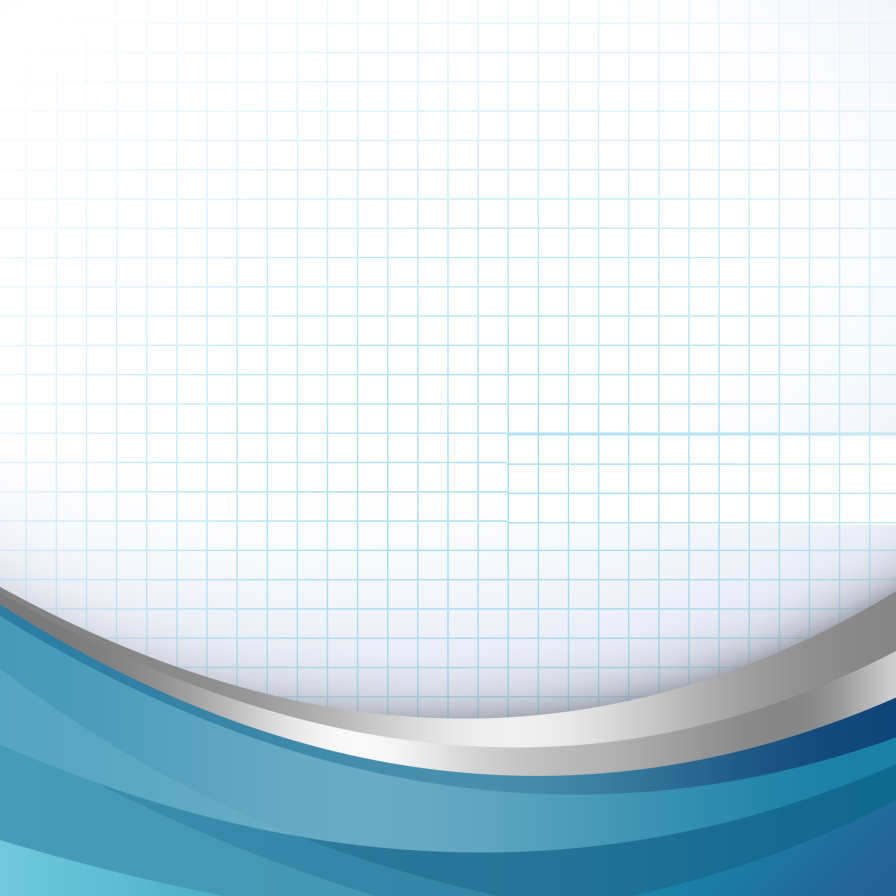
Write a WebGL 2 fragment shader that draws this background.

```glsl
#version 300 es
precision highp float;
// Pale squared paper above sweeping silver ribbons and translucent blue waves.
// Every edge is a cubic given by its heights at x = 0, 1/3, 2/3 and 1;
// the layers are painted from top to bottom, each one filling below its edge.

#define GRID_STEP vec2(0.03362, 0.03268)
#define GRID_START vec2(0.0293, 0.9740)
#define GRID_WIDTH 0.0016
#define GRID_COLOR vec3(0.66, 0.87, 0.94)
#define PAPER_TINT vec3(0.940, 0.951, 0.985)
#define SHADOW_COLOR vec3(0.53, 0.55, 0.60)
#define SHADOW_DEPTH 0.032
#define SEAM_X 0.566
#define SEAM_LOW 0.414
#define SEAM_HIGH 0.516

uniform vec2 u_resolution;
out vec4 fragColor;

// Height of the cubic through four evenly spaced heights
float curve(float x, vec4 h) {
    float u = 3.0 * x, a = u - 1.0, b = u - 2.0, c = u - 3.0;
    return dot(h, vec4(-a * b * c / 6.0, u * b * c / 2.0, -u * a * c / 2.0, u * a * b / 6.0));
}

// Smooth coverage of the area below a curve
float below(vec2 p, vec4 h) {
    float aa = 0.8 / u_resolution.y;
    return smoothstep(-aa, aa, curve(p.x, h) - p.y);
}

// Colour ramp with a movable middle stop
vec3 ramp(float x, float middle, vec3 a, vec3 b, vec3 c) {
    return mix(mix(a, b, smoothstep(0.0, middle, x)), c, smoothstep(middle, 1.0, x));
}

// Soft highlight on a metal ribbon
float shine(float x, float center, float width) {
    float d = (x - center) / width;
    return exp(-d * d);
}

// Thin lines with a footprint of at least one pixel
float gridLines(vec2 p) {
    vec2 distanceToLine = abs(fract((p - GRID_START) / GRID_STEP + 0.5) - 0.5) * GRID_STEP;
    vec2 pixel = 1.0 / u_resolution;
    vec2 halfWidth = vec2(0.5 * GRID_WIDTH);
    vec2 cover = clamp((halfWidth - distanceToLine) / pixel + 0.5, 0.0, 1.0);
    return max(cover.x, cover.y);
}

vec3 paper(vec2 p, float edgeHeight) {
    // White glow at upper left, lavender towards the rim
    float rim = length((p - vec2(0.36, 0.76)) * vec2(0.6, 1.0));
    float tint = smoothstep(0.28, 0.52, rim);
    float seam = step(SEAM_X, p.x) * step(SEAM_LOW, p.y) * step(p.y, SEAM_HIGH);
    vec3 color = mix(vec3(1.0), PAPER_TINT, tint * (1.0 - seam));

    // Squares, slightly displaced inside the white strip
    float fade = 1.0 - smoothstep(0.1, 0.95, distance(p, vec2(0.6, 0.32)));
    color = mix(color, GRID_COLOR, gridLines(p + vec2(0.0, 0.0018 * seam)) * fade);

    // Shadow along the silver edge
    float lift = max(p.y - edgeHeight, 0.0);
    float strength = mix(0.22, 0.72, smoothstep(0.05, 0.65, p.x));
    float shadow = exp(-lift / SHADOW_DEPTH) * strength * (1.0 - 0.8 * seam);
    return mix(color, SHADOW_COLOR, shadow);
}

vec3 waves(vec2 p) {
    // Dark rim under the silver
    vec3 color = ramp(p.x, 0.52, vec3(0.17, 0.49, 0.64), vec3(0.28, 0.56, 0.68), vec3(0.06, 0.27, 0.47));

    // Broad light wave with a veil crossing it
    vec3 light = ramp(p.x, 0.40, vec3(0.28, 0.60, 0.73), vec3(0.41, 0.67, 0.77), vec3(0.10, 0.50, 0.65));
    float veil = below(p, vec4(0.254, 0.0665, -0.022, -0.068));
    light = mix(light, vec3(0.42, 0.70, 0.79), 0.45 * veil);
    color = mix(color, light, below(p, vec4(0.3125, 0.160, 0.1135, 0.177)));

    // Deep wave with the veil continuing below
    vec3 deep = ramp(p.x, 0.48, vec3(0.22, 0.55, 0.69), vec3(0.16, 0.46, 0.60), vec3(0.07, 0.41, 0.56));
    deep = mix(deep, vec3(0.23, 0.56, 0.69), 0.65 * veil);
    float innerVeil = below(p, vec4(0.186, 0.0285, -0.061, -0.107));
    deep = mix(deep, vec3(0.30, 0.64, 0.74), 0.6 * innerVeil);
    color = mix(color, deep, below(p, vec4(0.169, 0.0665, 0.056, 0.147)));

    // Bright cyan corner and blue corner
    vec3 cyan = mix(vec3(0.44, 0.79, 0.87), vec3(0.30, 0.68, 0.78), p.x * 4.0);
    color = mix(color, cyan, below(p, vec4(0.0625, -0.0155, -0.055, -0.068)));
    vec3 blue = mix(vec3(0.10, 0.51, 0.66), vec3(0.14, 0.38, 0.60), smoothstep(0.7, 1.0, p.x - p.y));
    return mix(color, blue, below(p, vec4(-0.04, -0.04, -0.008, 0.107)));
}

void main() {
    vec2 p = gl_FragCoord.xy / u_resolution;
    vec4 silverTop = vec4(0.345, 0.2175, 0.211, 0.340);
    vec3 color = paper(p, curve(p.x, silverTop));

    // Two silver ribbons, each with its own reflections
    float upper = 0.51 + 0.43 * shine(p.x, 0.57, 0.23);
    float lower = 0.47 + 0.49 * shine(p.x, 0.39, 0.17) + 0.20 * shine(p.x, 0.66, 0.17)
        + 0.36 * shine(p.x, 1.02, 0.08);
    color = mix(color, vec3(upper), below(p, silverTop));
    color = mix(color, vec3(lower), below(p, vec4(0.3385, 0.198, 0.1705, 0.2735)));

    // Blue waves in front
    color = mix(color, waves(p), below(p, vec4(0.3255, 0.172, 0.1365, 0.2215)));
    fragColor = vec4(color, 1.0);
}
```
